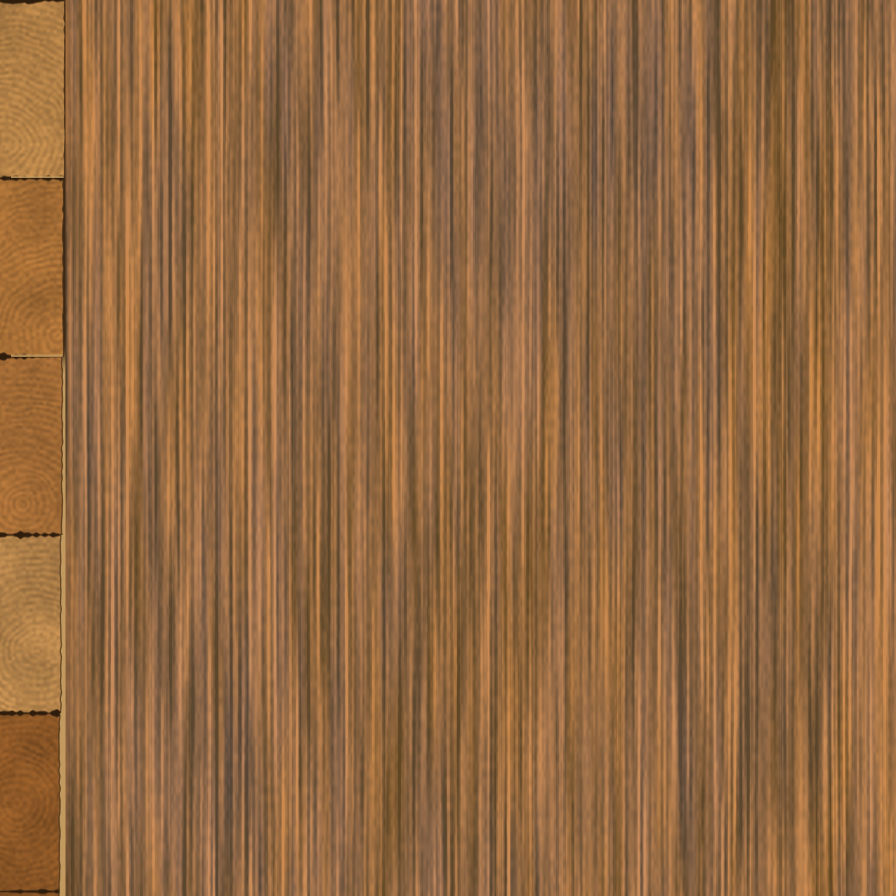
Write a Shadertoy shader that draws this texture.

```glsl
// Brown striped wood veneer beside a narrow stack of end-grain blocks.
// The veneer sums fine vertical strands and crisp hairline fibres that fade
// along their length; the blocks carry growth rings around per-block centres.

float hash(vec2 p) {
    return fract(sin(dot(p, vec2(12.9898, 78.233))) * 43758.5453);
}

float noise(vec2 p) {
    vec2 i = floor(p), f = fract(p);
    f = f * f * (3.0 - 2.0 * f);
    return mix(mix(hash(i), hash(i + vec2(1, 0)), f.x),
               mix(hash(i + vec2(0, 1)), hash(i + vec2(1, 1)), f.x), f.y);
}

// Brightness along one strand, shifted so that neighbours do not line up
float strand(float id, float y) {
    y += 7.0 * hash(vec2(id, 3.7));
    float i = floor(y), f = smoothstep(0.0, 1.0, y - i);
    return mix(hash(vec2(id, i)), hash(vec2(id, i + 1.0)), f);
}

// Strands side by side, centred on zero
float strands(vec2 p) {
    float id = floor(p.x), f = smoothstep(0.0, 1.0, p.x - id);
    return mix(strand(id, p.y), strand(id + 1.0, p.y), f) - 0.5;
}

// One thin line per cell, jittered sideways and broken along its length
float fibres(vec2 p) {
    float id = floor(p.x);
    float center = 0.3 + 0.4 * hash(vec2(id, 8.1));
    float line = smoothstep(0.3, 0.08, abs(p.x - id - center));
    return line * smoothstep(0.35, 0.75, strand(id, p.y));
}

vec3 veneer(vec2 p) {
    p.x += 0.0012 * (noise(p * vec2(14.0, 5.0)) - 0.5);
    float tone = 0.54
        + 0.50 * strands(p * vec2(190.0, 4.0))
        + 0.62 * strands(p * vec2(310.0, 7.0) + 31.0)
        + 0.14 * strands(p * vec2(60.0, 4.0) + 67.0)
        + 0.14 * strands(p * vec2(14.0, 2.5) + 11.0)
        + 0.22 * (noise(p * vec2(380.0, 110.0)) - 0.5)
        - 0.34 * fibres(p * vec2(118.0, 4.5) + 23.0)
        + 0.32 * fibres(p * vec2(131.0, 5.5) + 57.0);
    vec3 wood = mix(vec3(0.36, 0.275, 0.175), vec3(0.55, 0.395, 0.255), clamp(tone * 2.0, 0.0, 1.0));
    wood = mix(wood, vec3(0.77, 0.53, 0.325), clamp(tone * 2.0 - 1.0, 0.0, 1.1));

    // Drift between orange and greyish pink
    float warmth = strands(p * vec2(110.0, 5.0) + 91.0) + 0.6 * strands(p * vec2(12.0, 2.0) + 43.0);
    return wood + warmth * vec3(0.025, -0.003, -0.07);
}

vec3 endGrain(vec2 p) {
    vec3 blockColors[5] = vec3[5](
        vec3(0.55, 0.34, 0.15), vec3(0.70, 0.51, 0.29), vec3(0.64, 0.42, 0.21),
        vec3(0.65, 0.43, 0.21), vec3(0.68, 0.49, 0.27));
    float row = (p.y - 0.005) / 0.199;
    float id = clamp(floor(row), 0.0, 4.0);
    float height = (row - id) * 0.199;

    // Growth rings and mottling
    vec2 center = vec2(0.11 * hash(vec2(id, 5.0)) - 0.03, 0.02 + 0.14 * hash(vec2(id, 9.0)));
    float radius = length(vec2(p.x, height) - center) + 0.007 * noise(p * 50.0);
    float rings = sin(radius * 850.0) * (0.3 + 0.7 * noise(p * 35.0));
    vec3 wood = blockColors[int(id)];
    wood *= 1.0 + 0.06 * rings + 0.18 * (noise(p * 24.0 + id) - 0.5) + 0.16 * (noise(p * 260.0) - 0.5);

    // Rough dark joints with a pale splinter
    float seam = floor(row + 0.5);
    float joint = abs(row - seam) * 0.199;
    float rough = 0.006 * noise(vec2(p.x * 220.0, seam * 5.0)) * noise(vec2(p.x * 40.0, seam * 3.0 + 0.5));
    wood = mix(vec3(0.18, 0.11, 0.05), wood, smoothstep(rough - 0.001, rough + 0.002, joint));
    float splinter = smoothstep(0.0022, 0.0007, abs(height - 0.001)) * step(0.012, p.x);
    wood = mix(wood, vec3(0.78, 0.62, 0.38), 0.8 * splinter * step(2.5, seam));

    // Uneven right end: pale backing below, dark gap above
    float edge = 0.0665 + 0.0014 * id + 0.0015 * (noise(vec2(p.y * 150.0, id)) - 0.5);
    vec3 backing = mix(vec3(0.76, 0.60, 0.37), vec3(0.24, 0.16, 0.08), smoothstep(0.58, 0.62, p.y));
    float gap = smoothstep(0.0015, 0.0, abs(p.x - edge));
    wood = mix(wood, backing, smoothstep(edge - 0.001, edge + 0.001, p.x));
    return mix(wood, vec3(0.22, 0.14, 0.07), 0.65 * gap);
}

void mainImage(out vec4 fragColor, in vec2 fragCoord) {
    vec2 p = fragCoord / iResolution.xy;
    float pixel = 1.0 / iResolution.x;
    float panel = smoothstep(-pixel, pixel, p.x - 0.073);

    // Soft shade along the cut side of the panel
    vec3 face = veneer(p) * mix(0.78, 1.0, smoothstep(0.073, 0.083, p.x));
    fragColor = vec4(mix(endGrain(p), face, panel), 1.0);
}
```
